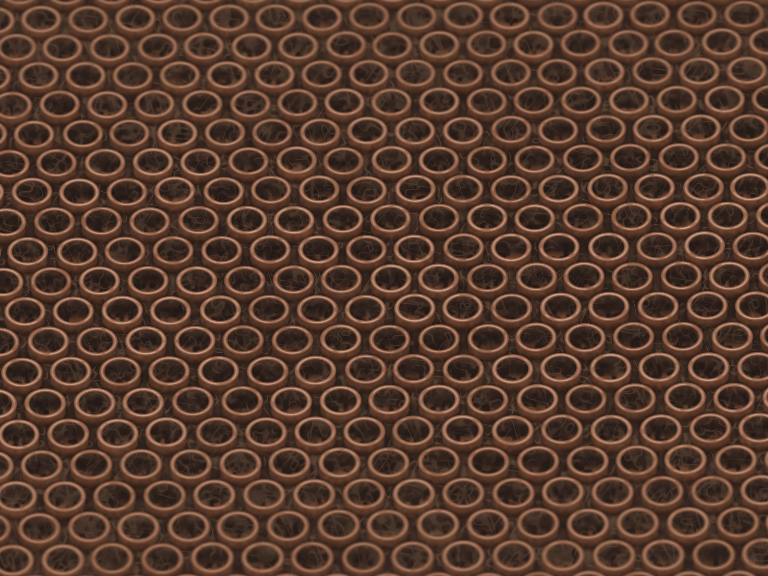
Write a Shadertoy shader that draws this texture.

```glsl
// A bed of copper eyelets in staggered rows, seen at a low angle with shallow focus.
// Each pixel finds its row, then layers the nearby tubes from back to front;
// rims are squashed circles, edges soften with distance from the focal row.

const vec3 SOOT   = vec3(0.125, 0.090, 0.080);
const vec3 SHADOW = vec3(0.205, 0.145, 0.118);
const vec3 UMBER  = vec3(0.320, 0.220, 0.170);
const vec3 COPPER = vec3(0.460, 0.270, 0.180);
const vec3 BRONZE = vec3(0.640, 0.445, 0.335);
const vec3 SHEEN  = vec3(0.790, 0.640, 0.560);
const vec3 FLUFF  = vec3(0.450, 0.345, 0.260);

const float FIRST_ROW = 0.0295;   // depth of the first row below the top edge
const float ROW_STEP  = 0.04896;  // row spacing at the top
const float ROW_GROW  = 0.000174; // growth of the spacing toward the viewer
const float AXIS_X    = 0.804;    // column that stays vertical
const float FOCAL_ROW = 9.5;

float hash(vec2 p) {
    vec3 q = fract(vec3(p.xyx) * 0.1031);
    q += dot(q, q.yzx + 33.33);
    return fract((q.x + q.y) * q.z);
}

float noise(vec2 p) {
    vec2 i = floor(p), f = fract(p);
    f = f * f * (3.0 - 2.0 * f);
    return mix(mix(hash(i), hash(i + vec2(1, 0)), f.x),
               mix(hash(i + vec2(0, 1)), hash(i + vec2(1, 1)), f.x), f.y);
}

// Coverage of a shape whose signed distance is d
float cover(float d, float soft) { return 1.0 - smoothstep(-soft, soft, d); }

// Thin curling strands along the level lines of turned noise
float fibres(vec2 p, float blur) {
    float sum = 0.0;
    for (int i = 0; i < 3; i++) {
        float a = 0.6 + 1.1 * float(i);
        vec2 q = mat2(cos(a), sin(a), -sin(a), cos(a)) * p + 7.3 * float(i);
        float level = abs(noise(q * vec2(95.0, 48.0)) - 0.5);
        float patchy = smoothstep(0.40, 0.75, noise(q * 37.0 + 11.0));
        sum += patchy * (1.0 - smoothstep(0.0, 0.09 + 30.0 * blur, level));
    }
    return min(sum, 1.0);
}

float rowDepth(float row) { return FIRST_ROW + row * (ROW_STEP + ROW_GROW * row); }

float rowAt(float depth) {
    float root = sqrt(max(ROW_STEP * ROW_STEP + 4.0 * ROW_GROW * (depth - FIRST_ROW), 0.0));
    return (root - ROW_STEP) / (2.0 * ROW_GROW);
}

// Paints one tube over base; p is relative to the rim centre, y up
vec3 eyelet(vec3 base, vec2 p, vec2 id, float size, float squash, float blur, float soft) {
    float tone = hash(id + 40.0);
    float radius = 0.0345 * size;
    vec2 q = vec2(p.x, p.y * squash);
    float r = length(q);
    vec2 dir = q / max(r, 1e-4);
    float grain = noise(p * 130.0 + id * 9.7);

    // Contact shadow and outer wall, swept down from the rim
    float drop = 0.0150 * size;
    float lowered = p.y + clamp(-p.y, 0.0, drop);
    float wall = length(vec2(p.x, lowered * squash)) - radius;
    vec3 col = mix(base, SOOT, 0.55 * cover(wall - 0.003, soft + 0.004));
    float glint = smoothstep(0.2, 0.95, -dir.y) * (0.35 + 0.65 * grain);
    vec3 side = mix(SHADOW, COPPER, 0.25 + 0.65 * glint * (0.6 + 0.5 * tone));
    side *= 1.0 - 0.45 * smoothstep(radius + 0.003, radius + drop * squash, r);
    col = mix(col, side, cover(wall, soft));

    // Hollow: lit back wall, dark floor with lint, faint bounce in front
    float back = smoothstep(0.1, 0.9, q.y / radius);
    float bounce = smoothstep(0.15, 0.75, -q.y / radius) * smoothstep(0.35, 0.8, grain);
    vec3 hollow = mix(SOOT, UMBER, 0.55 * back + 0.35 * grain);
    hollow = mix(hollow, COPPER, bounce * (0.3 + 0.6 * tone));
    hollow = mix(hollow, FLUFF, 0.35 * fibres(p + id * 0.37, blur));
    col = mix(col, hollow, cover(r - radius * 0.86, soft));

    // Rolled lip with a bright crest that wears away in places
    float crest = abs(r - radius * 0.905);
    float wear = smoothstep(0.12, 0.5, noise(dir * 2.4 + id * 5.1));
    float facing = 0.62 + 0.38 * abs(dir.y);
    vec3 lip = mix(COPPER, BRONZE, 0.25 + 0.3 * tone + 55.0 * blur);
    col = mix(col, lip, cover(crest - 0.0042 * size, soft));
    float shine = cover(crest - 0.0017, soft * 0.8) * facing * mix(0.35, 1.0, wear);
    vec3 crestColor = mix(SHEEN, BRONZE, clamp(130.0 * blur, 0.0, 0.85));
    return mix(col, crestColor, shine * (0.78 + 0.22 * tone));
}

void mainImage(out vec4 fragColor, in vec2 fragCoord) {
    vec2 uv = fragCoord / iResolution.y;
    float depth = 1.0 - uv.y + 0.008 * (uv.x - 0.6);
    float row = rowAt(depth);

    // Focus falls off above and below the focal row
    float blur = 0.0050 * smoothstep(1.5, 11.0, abs(row - FOCAL_ROW));
    float soft = max(0.0012 + 0.75 * blur, 0.9 / iResolution.y);

    // Linty ground between the tubes
    vec3 col = mix(SOOT, UMBER, 0.15 + 0.55 * noise(uv * vec2(55.0, 80.0)));
    col = mix(col, FLUFF, 0.6 * fibres(uv, blur));

    // Rows from back to front, alternate rows shifted half a step
    for (int i = -1; i <= 1; i++) {
        float k = floor(row + 0.5) + float(i);
        float size = 0.97 + 0.0038 * k;
        float pitch = 0.0814 + 0.00031 * k;
        float shift = 0.5 * mod(k, 2.0);
        float column = floor((uv.x - AXIS_X) / pitch - shift + 0.5);
        vec2 id = vec2(column, k) + 60.0;
        vec2 jitter = 0.0024 * (vec2(hash(id), hash(id + 19.0)) - 0.5);
        vec2 p = vec2(uv.x - AXIS_X - (column + shift) * pitch, rowDepth(k) - depth);
        col = eyelet(col, p - jitter, id, size, 1.47 - 0.006 * k, blur, soft);
    }

    // Stray hairs across the metal and a slight haze out of focus
    col = mix(col, FLUFF, 0.16 * fibres(uv * 0.8 + 3.0, blur));
    col = mix(col, UMBER, 24.0 * blur);
    fragColor = vec4(col, 1.0);
}
```
